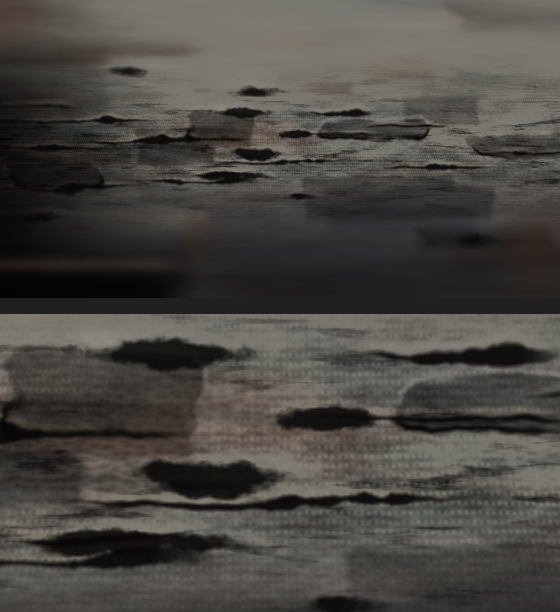
Top: the whole. Bottom: its middle third, enlarged.
This texture is drawn by a Shadertoy shader. Its source:

```glsl
// Draws thick dark oil paint on woven canvas, seen close at a low angle with a narrow band in focus.
#define FOCUS_Y 0.50
#define FOCUS_WIDTH 0.19
#define MAX_BLUR 0.04
#define PATCHES 36
#define PLATES 4
#define RIDGES 13
#define CLOTS 9
#define THREAD 0.0105
#define WEAVE 0.10
#define PALE vec3(0.46, 0.45, 0.42)
#define COAL vec3(0.03, 0.026, 0.026)
#define RUST vec3(0.36, 0.24, 0.19)

float hash(float n) { return fract(sin(n * 12.99 + 4.1) * 4375.85); }

float gauss(float x) { return exp(-x * x); }

// Layered sines, turned and doubled at each step
float waves(vec2 p) {
    float sum = 0.0, amp = 0.5;
    for (int i = 0; i < 5; i++) {
        sum += amp * sin(p.x + sin(p.y * 1.3)) * sin(p.y + 1.2 * sin(p.x * 0.7));
        p = mat2(1.6, 1.2, -1.2, 1.6) * p + 2.3;
        amp *= 0.55;
    }
    return sum;
}

// Distance to the nearest scattered cell point
float cellular(vec2 p) {
    vec2 cell = floor(p);
    float nearest = 2.0;
    for (int k = 0; k < 9; k++) {
        vec2 c = cell + vec2(k % 3 - 1, k / 3 - 1);
        float id = c.x * 1.7 + c.y * 5.3;
        nearest = min(nearest, length(c + vec2(hash(id), hash(id + 0.6)) - p));
    }
    return nearest;
}

float roundBox(vec2 q, vec2 halfSize, float radius) {
    vec2 d = abs(q) - halfSize + radius;
    return length(max(d, 0.0)) + min(max(d.x, d.y), 0.0) - radius;
}

float cover(float d, float soft) { return 1.0 - smoothstep(-soft, soft, d); }

float glow(vec2 p, vec2 centre, vec2 size) {
    vec2 q = (p - centre) / size;
    return exp(-dot(q, q));
}

void mainImage(out vec4 fragColor, in vec2 fragCoord) {
    vec2 p = fragCoord / iResolution.y;
    float focus = gauss((p.y - FOCUS_Y) / FOCUS_WIDTH);
    float soft = 1.0 / iResolution.y + 0.001 + MAX_BLUR * smoothstep(0.08, 0.45, abs(p.y - FOCUS_Y));
    float wobble = waves(p * vec2(9.0, 14.0));
    float ragged = waves(p * vec2(32.0, 50.0));

    // Light falls off towards the viewer and the left
    float light = mix(0.13, 0.42, smoothstep(0.0, 0.62, p.y)) + 0.06 * smoothstep(0.6, 0.85, p.y);
    float side = smoothstep(-0.1, 0.72, p.x);
    light *= mix(mix(0.13, 0.62, smoothstep(0.6, 0.95, p.y)), 1.0, side);
    vec3 col = PALE / 0.45 * light;
    col *= mix(vec3(0.95, 1.0, 1.07), vec3(1.0), smoothstep(0.1, 0.5, p.y));

    // Broad blurred strokes
    for (int i = 0; i < PATCHES; i++) {
        float k = float(i);
        vec2 centre = vec2(1.9 * hash(k + 0.2), (k + hash(k + 0.4)) / float(PATCHES));
        vec2 size = vec2(0.08 + 0.24 * hash(k + 0.6), 0.012 + 0.042 * hash(k + 0.8));
        vec2 q = p - centre + vec2(0.03, 0.01) * wobble;
        float mask = cover(roundBox(q, size, 0.012), soft + 0.004);
        float shade = mix(-0.5, 0.32, hash(k + 0.1)) * mix(1.0, 0.55, smoothstep(0.62, 0.85, p.y));
        vec3 tint = mix(vec3(0.97, 1.0, 1.04), vec3(1.05, 0.98, 0.94), hash(k + 0.5));
        col *= mix(vec3(1.0), (1.0 + shade) * tint, mask);
    }

    // Warm paint showing through
    float warm = glow(p, vec2(0.04, 0.95), vec2(0.13, 0.12)) + glow(p, vec2(1.8, 0.15), vec2(0.12, 0.18));
    warm += 0.8 * glow(p, vec2(0.66, 0.2), vec2(0.05, 0.1)) + 0.6 * glow(p, vec2(0.85, 0.56), vec2(0.2, 0.05));
    col = mix(col, RUST * (0.35 + 1.5 * light), 0.5 * min(warm, 1.0));

    // Brushed streaks, dark scratches, fine grain and uneven threads
    float streak = 0.2 * waves(p * vec2(3.0, 20.0)) + 0.38 * focus * waves(p * vec2(18.0, 62.0));
    float scratch = smoothstep(0.25, 0.65, waves(p * vec2(14.0, 95.0) + 5.0));
    float grain = cellular(p * vec2(75.0, 130.0)) - 0.5;
    vec2 thread = 6.283 * (p + vec2(0.004, 0.003) * wobble) / THREAD;
    thread.x += 0.8 * (p.x - 0.94) * thread.y;
    float weave = 0.5 * sin(thread.x) + 0.8 * sin(thread.y) + 0.6 * sin(thread.x) * sin(thread.y);
    weave *= 0.65 + 0.9 * waves(p * vec2(6.0, 17.0) + 3.0);
    col *= max(0.1, 1.0 + streak + focus * (0.3 * grain + WEAVE * weave - 0.45 * scratch));
    col += vec3(0.03, -0.004, -0.008) * focus * waves(p * vec2(8.0, 40.0));

    // Knife marks with a raised, broken rim
    for (int i = 0; i < PLATES; i++) {
        float k = float(i) + 20.0;
        vec2 centre = vec2((float(i) + 0.3 + 0.5 * hash(k)) * 1.9 / float(PLATES), mix(0.4, 0.64, hash(k + 0.3)));
        vec2 size = vec2(0.1 + 0.14 * hash(k + 0.5), 0.025 + 0.03 * hash(k + 0.7));
        vec2 q = p - centre + vec2(0.035, 0.014) * wobble + 0.004 * ragged;
        q.x += mix(-0.2, 0.8, hash(k + 0.9)) * q.y;
        float d = roundBox(q, size, 0.025);
        float rim = gauss(d / (0.003 + soft)) * smoothstep(-0.4, 0.3, waves(p * 11.0 + k));
        col *= 1.0 - 0.36 * cover(d, soft + 0.002);
        col *= 1.0 + rim * mix(-0.85, 0.45, smoothstep(-0.6, 0.6, q.y / size.y));
    }

    // Long cracked ridges, dark below a lit lip
    for (int i = 0; i < RIDGES; i++) {
        float k = float(i) + 40.0;
        vec2 centre = vec2(1.9 * hash(k + 0.3), mix(0.36, 0.65, (float(i) + 0.5) / float(RIDGES)));
        float reach = 0.13 + 0.22 * hash(k + 0.6);
        float taper = 1.0 - smoothstep(0.5, 1.0, abs(p.x - centre.x) / reach);
        float d = p.y - centre.y - 0.014 * waves(vec2(p.x * 8.0 + k, k));
        float thick = taper * (0.003 + 0.018 * max(0.0, waves(vec2(p.x * 13.0, k * 3.0))));
        float lip = taper * gauss((d - thick - 0.005) / (0.003 + soft));
        col *= 1.0 + lip * vec3(0.4, 0.35, 0.3);
        col = mix(col, COAL, 0.92 * taper * cover(abs(d) - thick + 0.002 * ragged, soft + 0.001));
    }

    // Ragged dark clots of paint with a faint lit crest
    for (int i = 0; i < CLOTS; i++) {
        float k = float(i) + 70.0;
        vec2 centre = vec2(0.1 + 1.6 * hash(k + 0.2), mix(0.16, 0.8, (float(i) + 0.5) / float(CLOTS)));
        vec2 size = vec2(0.025 + 0.075 * hash(k + 0.4), 0.01 + 0.011 * hash(k + 0.9));
        vec2 q = p - centre + vec2(0.02, 0.008) * wobble;
        float d = (length(q / size) - 1.0) * size.y + 0.009 * ragged;
        float crest = gauss((d - 0.006) / (0.004 + soft)) * smoothstep(0.0, size.y, q.y);
        col *= 1.0 + 0.25 * crest;
        col = mix(col, COAL, 0.88 * cover(d, 0.4 * soft + 0.003));
    }

    // Black foreground corner with a rusty edge
    float corner = 1.0 - smoothstep(0.5, 0.68, p.x);
    col += RUST * 0.3 * corner * gauss((p.y - 0.11) / 0.025);
    col = mix(col, COAL * 0.5, 0.9 * corner * (1.0 - smoothstep(0.03, 0.12, p.y)));

    // Highlights roll off into the pale paint
    col = mix(col, PALE + 0.3 * (col - PALE), smoothstep(0.4, 0.5, col.g));
    fragColor = vec4(clamp(col, 0.0, 1.0), 1.0);
}
```
